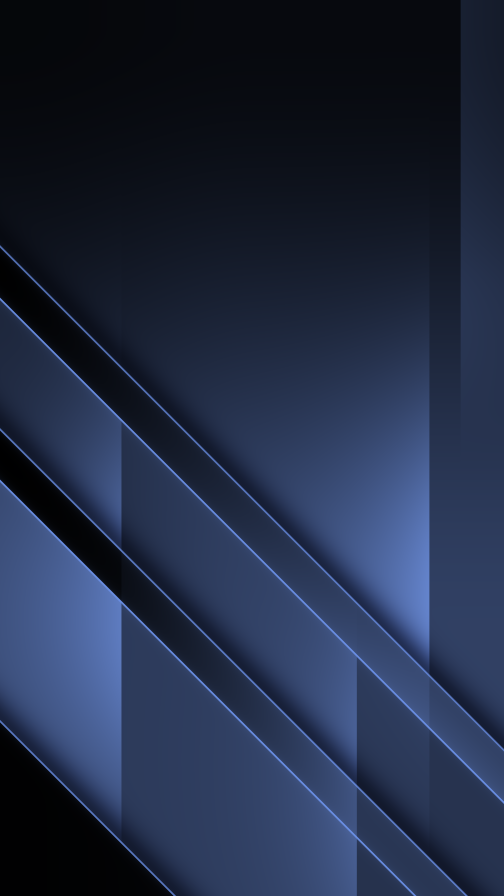
Reproduce this background procedurally as a Shadertoy shader.

```glsl
// Dark blue layered sheets cut by parallel diagonal grooves with lit rims.
// Soft one-sided vertical glows suggest glass panels; brightness is built as
// a single level, then tinted. Units: canvas width = 1, height = 16/9.

const float HEIGHT = 16.0 / 9.0;

// Diagonal edges, as the value of x + y along each one
const float UPPER_TOP = 1.289;
const float UPPER_BOTTOM = 1.185;
const float LOWER_TOP = 0.926;
const float LOWER_BOTTOM = 0.824;
const float CORNER = 0.347;

// Vertical panel edges
const float LEFT_PANEL = 0.241;
const float MIDDLE_PANEL = 0.708;
const float RIGHT_PANEL = 0.852;
const float SIDE_STRIP = 0.914;

const vec3 TINT = vec3(0.49, 0.645, 1.0);
const vec3 SHADOW_TINT = vec3(0.35, 0.50, 1.0);
const vec3 RIM_COLOR = vec3(0.43, 0.58, 0.93);
const float SHADOW_WIDTH = 0.034;
const float RIM_WIDTH = 0.0017;

float pixel;

// Antialiased coverage of the side where d is positive
float cover(float d) {
    return smoothstep(-pixel, pixel, d);
}

// Signed distance above a diagonal edge
float above(vec2 p, float edge) {
    return (p.x + p.y - edge) * 0.70711;
}

// Light fading leftward from a vertical edge and away from a centre height
float panelGlow(vec2 p, float edge, float width, float centre, float spread) {
    float h = (p.y - centre) / spread;
    return cover(edge - p.x) * exp(-max(edge - p.x, 0.0) / width - h * h);
}

// Shade cast upward from a diagonal edge
float shadow(float d) {
    float s = max(d, 0.0) / SHADOW_WIDTH;
    return exp(-s * s * 0.6 - s * 0.4) * cover(d);
}

// Thin bright line with a faint halo
float rim(float d) {
    float width = max(RIM_WIDTH, pixel * 0.55);
    float core = 1.0 - smoothstep(width * 0.4, width * 1.7, abs(d));
    return core * 0.78 + 0.12 * exp(-abs(d) / 0.007);
}

void mainImage(out vec4 fragColor, in vec2 fragCoord) {
    vec2 p = fragCoord / iResolution.xy * vec2(1.0, HEIGHT);
    pixel = 0.7 / iResolution.x;

    float upperTop = above(p, UPPER_TOP);
    float upperBottom = above(p, UPPER_BOTTOM);
    float lowerTop = above(p, LOWER_TOP);
    float lowerBottom = above(p, LOWER_BOTTOM);
    float corner = above(p, CORNER);

    float leftGlow = 0.40 * panelGlow(p, LEFT_PANEL, 0.25, 0.55, 0.40);
    float middleGlow = 0.23 * panelGlow(p, MIDDLE_PANEL, 0.14, 0.18, 0.42);
    float rightGlow = 0.42 * panelGlow(p, RIGHT_PANEL, 0.20, 0.60, 0.40);

    // Back sheet: night at the top, steel blue lower down
    float depth = 1.0 - p.y / HEIGHT;
    float back = mix(0.055, 0.39, smoothstep(0.03, 0.72, depth));
    back *= mix(0.72, 1.0, smoothstep(0.0, 0.5, p.x));
    back += rightGlow + 0.3 * leftGlow;
    float strip = cover(p.x - SIDE_STRIP) * smoothstep(0.84, 1.25, p.y);
    back += strip * (0.14 - 0.35 * (p.x - SIDE_STRIP));

    // Front sheets, dimmer toward the left
    float sheetLight = smoothstep(0.0, 0.5, p.x);
    float rightDim = 0.05 * cover(p.x - MIDDLE_PANEL);
    float glows = leftGlow + middleGlow + 0.25 * rightGlow;
    float middleSheet = mix(0.22, 0.36, sheetLight) + glows - rightDim;
    float frontSheet = 0.345 + glows - rightDim;

    // Grooves brighten to the right and toward their lower rim
    float upperGroove = 0.43 * smoothstep(-0.05, 1.0, p.x + 0.08 * p.x)
        + 0.08 * middleGlow + 0.22 * rightGlow;
    upperGroove *= mix(1.08, 0.88, clamp(upperBottom / 0.074, 0.0, 1.0));
    float lowerGroove = 0.33 * smoothstep(0.0, 0.75, p.x) + 0.8 * middleGlow;
    lowerGroove *= mix(0.5, 1.0, cover(p.x - LEFT_PANEL));
    float cornerLevel = 0.008 + 0.13 * p.x * p.x;

    // Stack the layers from top to bottom
    float level = back;
    level = mix(level, upperGroove, cover(-upperTop));
    level = mix(level, middleSheet, cover(-upperBottom));
    level = mix(level, lowerGroove, cover(-lowerTop));
    level = mix(level, frontSheet, cover(-lowerBottom));
    level = mix(level, cornerLevel, cover(-corner));

    // Only sheets receive shade, just above each cut
    float shade = shadow(upperTop)
        + shadow(lowerTop) * cover(-upperBottom)
        + shadow(corner) * cover(-lowerBottom);
    shade = min(shade, 1.0);
    vec3 color = level * mix(TINT, SHADOW_TINT, shade * 0.7);
    color *= 1.0 - 0.62 * shade;

    // Lit rims, softer on the upper edge of each groove
    float rims = 0.8 * rim(upperTop) + rim(upperBottom)
        + 0.85 * rim(lowerTop) + rim(lowerBottom) + 0.85 * rim(corner);
    color = mix(color, RIM_COLOR, clamp(rims, 0.0, 1.0));

    fragColor = vec4(color, 1.0);
}
```
